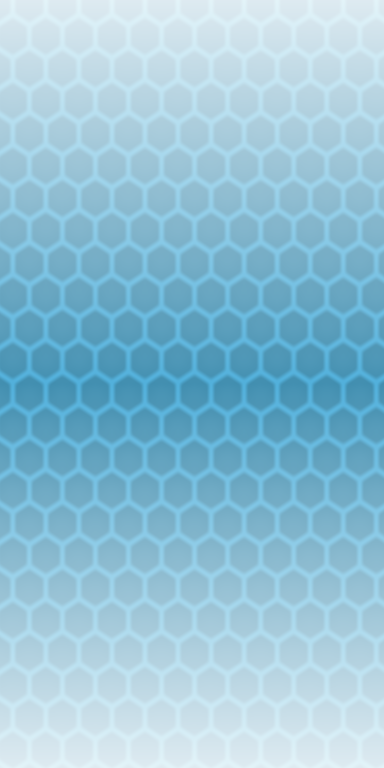
A Shadertoy shader for this background:

```glsl
// A honeycomb of soft blue cells with glowing borders, deepest along the
// middle of the canvas and fading to near white at the top and bottom.
// Cells come from two interleaved grids and a rounded hexagon distance.

const float ROOT3 = 1.7320508;

// Offset from the nearest hexagon centre, with cells one unit wide
vec2 hexOffset(vec2 p) {
    vec2 period = vec2(1.0, ROOT3);
    vec2 a = mod(p + 0.5 * period, period) - 0.5 * period;
    vec2 b = mod(p, period) - 0.5 * period;
    return dot(a, a) < dot(b, b) ? a : b;
}

// Distance inward from the cell border, with softly rounded corners
float borderDistance(vec2 q) {
    vec3 axes = abs(vec3(q.x,
                         dot(q, vec2(0.5, 0.5 * ROOT3)),
                         dot(q, vec2(0.5, -0.5 * ROOT3))));
    vec3 powered = pow(2.0 * axes + 1e-4, vec3(16.0));
    float radius = 0.5 * pow(powered.x + powered.y + powered.z, 1.0 / 16.0);
    return 0.5 - radius;
}

void mainImage(out vec4 fragColor, in vec2 fragCoord) {
    vec2 uv = fragCoord / iResolution.xy;

    // Slightly tall cells: 11.62 across, 23.67 rows high
    vec2 p = (uv - vec2(0.4206, 0.488)) * vec2(11.62, 23.67 * 0.5 * ROOT3);
    vec2 q = hexOffset(p);
    float inward = borderDistance(q);

    // Fade from the middle line towards both ends
    float fade = abs(uv.y - 0.5) * 2.0;
    vec3 cellColor = mix(vec3(0.26, 0.56, 0.69), vec3(0.87, 0.92, 0.945), fade);
    vec3 glowColor = mix(vec3(0.32, 0.69, 0.86), vec3(0.89, 0.955, 0.975), fade);

    // Faint sheen inside each cell
    cellColor += 0.012 * (1.0 - fade) * (smoothstep(0.1, 0.45, inward) - q.y);

    // Soft glowing border
    float glow = 1.0 - smoothstep(0.0, 0.145, inward);
    fragColor = vec4(mix(cellColor, glowColor, glow), 1.0);
}
```
